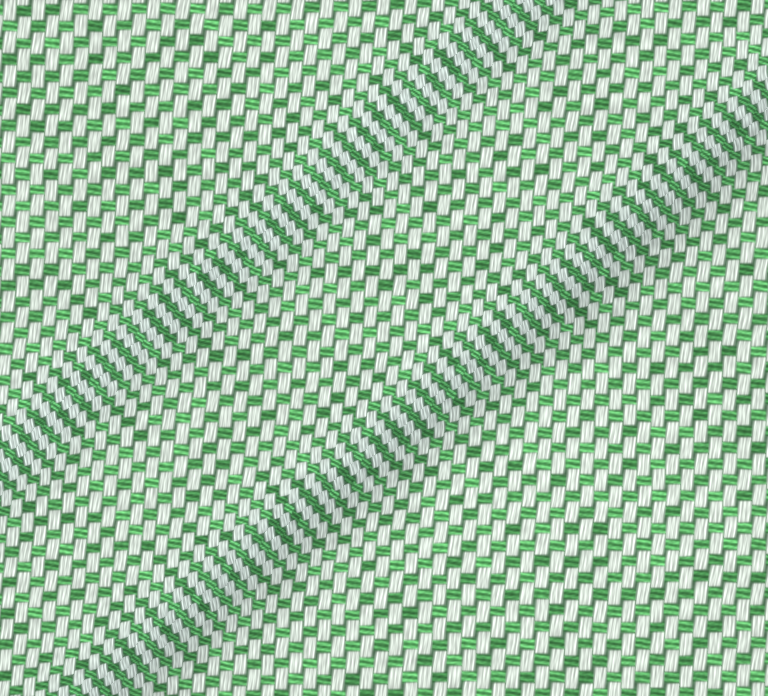
A WebGL 1 fragment shader for this texture:

```glsl
precision highp float;
// Green and white woven cloth of staggered floats, with two diagonal folds.

uniform vec2 u_resolution;

#define COLUMNS 48.0        // thread columns per canvas height
#define ROWS 21.2           // weave periods per canvas height
#define FOLD_WIDTH 0.060
#define FOLD_SQUEEZE 1.1
#define LEAN 0.30           // slant of the white floats on flat cloth
#define FOLD_LEAN -1.1      // slant of the white floats inside a fold
#define WEAR 0.22
#define WHITE vec3(0.89, 0.935, 0.89)
#define GREEN vec3(0.32, 0.61, 0.35)
#define GAP vec3(0.34, 0.46, 0.36)

const float TAU = 6.28318;
const vec2 FOLD_NORMAL = vec2(0.66, -0.75);

float hash(vec2 p) {
  return fract(sin(dot(p, vec2(127.1, 311.7))) * 43758.5);
}

vec2 gradientAt(vec2 cell) {
  float angle = TAU * hash(cell);
  return vec2(cos(angle), sin(angle));
}

float gradientNoise(vec2 p) {
  vec2 i = floor(p), f = fract(p);
  vec2 u = f * f * f * (f * (f * 6.0 - 15.0) + 10.0);
  vec2 e = vec2(1.0, 0.0);
  float bottom = mix(dot(gradientAt(i), f),
                     dot(gradientAt(i + e.xy), f - e.xy), u.x);
  float top = mix(dot(gradientAt(i + e.yx), f - e.yx),
                  dot(gradientAt(i + e.xx), f - e.xx), u.x);
  return mix(bottom, top, u.y);
}

// Soft rectangle coverage
float boxMask(vec2 p, vec2 halfSize, vec2 soft) {
  vec2 m = 1.0 - smoothstep(-soft, soft, abs(p) - halfSize);
  return m.x * m.y;
}

// x: displacement across the fold, y: local compression
vec2 foldProfile(float dist) {
  float s = dist / FOLD_WIDTH;
  float k = inversesqrt(1.0 + s * s);
  return vec2(FOLD_WIDTH * s * k, k * k * k);
}

float foldShadow(float dist) {
  float s = (dist - 0.03) / 0.05;
  return exp(-s * s);
}

// q.x counts thread columns, q.y weave periods; crease is 0 flat, 1 folded
vec3 weave(vec2 q, vec2 soft, float threadDetail, float crease) {
  vec3 color = GAP * (1.0 + WEAR * gradientNoise(q * vec2(2.0, 5.0)));
  vec3 whiteColor = WHITE;
  float whiteCover = 0.0;
  for (int i = -1; i <= 1; i++) {
    float column = floor(q.x) + float(i);
    float x = q.x - column - 0.5;
    float phase = q.y + 0.5 * mod(column, 2.0);

    // Green float: two short threads across the column
    float slope = mix(0.06, 0.40, crease) * x;
    float row = floor(phase + slope);
    vec2 g = vec2(x, phase + slope - row - 0.5);
    float tone = hash(vec2(column, row));
    float ridge = 0.5 - 0.5 * cos(TAU * g.y / 0.175);
    ridge = mix(0.5, ridge, threadDetail);
    vec3 green = GREEN * mix(0.80, 1.14, ridge) * (0.86 + 0.28 * tone);
    green += 0.08 * ridge * tone;
    green *= 1.0 + WEAR * gradientNoise(q * vec2(3.0, 14.0));
    color = mix(color, green, boxMask(g, vec2(0.53, 0.18), soft));

    // White float: three long slanted threads
    row = floor(phase + 0.5);
    vec2 w = vec2(x, phase - row);
    w.x -= mix(LEAN, FOLD_LEAN, crease) * w.y;
    w.y += 0.07 * (hash(vec2(row, column)) - 0.5);
    ridge = 0.5 + 0.5 * cos(TAU * w.x * 3.0 / 0.88);
    ridge = mix(0.5, ridge, threadDetail);
    float cover = boxMask(w, vec2(0.44, 0.335), soft);
    if (cover > whiteCover) {
      float tip = w.y / 0.335;
      float shade = mix(0.89, 1.03, ridge) * (1.0 - 0.1 * tip * tip * tip * tip);
      shade *= 1.0 + WEAR * gradientNoise(vec2(w.x * 8.0 + column * 7.0, q.y * 2.5));
      whiteColor = WHITE * shade;
      whiteCover = cover;
    }
  }
  return mix(color, whiteColor, whiteCover);
}

void main() {
  vec2 p = gl_FragCoord.xy / u_resolution.y;

  // Folds compress the cloth along their normal
  float across = dot(p, FOLD_NORMAL) + 0.012 * gradientNoise(p * 2.3);
  float upper = across + 0.25, lower = across - 0.093;
  vec2 upperFold = foldProfile(upper), lowerFold = foldProfile(lower);
  float crease = min(upperFold.y + lowerFold.y, 1.0);
  vec2 cloth = p + FOLD_NORMAL * FOLD_SQUEEZE * (upperFold.x + lowerFold.x);
  cloth += 0.006 * vec2(gradientNoise(p * 3.0), gradientNoise(p * 3.0 + 17.0));
  cloth += 0.002 * vec2(gradientNoise(p * 19.0), gradientNoise(p * 19.0 + 31.0));

  vec2 density = vec2(COLUMNS, ROWS);
  vec2 pixel = density * (1.0 + 0.6 * FOLD_SQUEEZE * crease) / u_resolution.y;
  vec2 soft = max(0.9 * pixel, vec2(0.13, 0.055));
  float threadDetail = 1.0 - smoothstep(0.12, 0.28, pixel.x);
  vec3 color = weave(cloth * density, soft, threadDetail, crease);

  // Fold shading and a cool tint inside the creases
  float light = 1.01 - 0.05 * foldShadow(upper) - 0.14 * foldShadow(lower);
  light += 0.05 * gradientNoise(p * 2.0 + 5.0);
  color *= light * mix(vec3(1.0), vec3(0.96, 0.98, 1.0), crease);
  gl_FragColor = vec4(clamp(color, 0.0, 1.0), 1.0);
}
```
